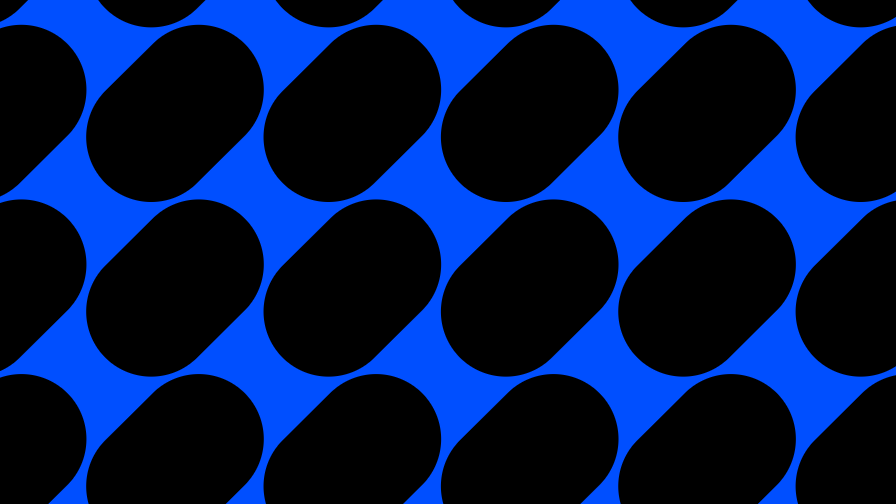
Reproduce this pattern procedurally as a Shadertoy shader.

```glsl
// Distance to a capsule centred on the origin, with its axis from -h to h
float capsule(vec2 p, vec2 h, float radius) {
    float t = clamp(dot(p, h) / dot(h, h), -1.0, 1.0);
    return length(p - h * t) - radius;
}

void mainImage(out vec4 fragColor, in vec2 fragCoord) {
    vec2 p = (fragCoord - 0.5 * iResolution.xy) / iResolution.y;

    // Repeat on a grid centred on one capsule
    vec2 period = vec2(0.3519, 0.3465);
    vec2 q = p - vec2(-0.1898, -0.0715);
    q -= period * round(q / period);

    // Capsules reach slightly past their cells, so include the neighbours
    float dist = 1.0;
    for (int y = -1; y <= 1; y++)
        for (int x = -1; x <= 1; x++)
            dist = min(dist, capsule(q - period * vec2(x, y), vec2(0.0472, 0.0468), 0.129));

    // Black capsules on blue, with an edge one pixel wide
    float ground = clamp(0.5 + dist * iResolution.y, 0.0, 1.0);
    fragColor = vec4(mix(vec3(0.0), vec3(0.0, 0.31, 1.0), ground), 1.0);
}
```
